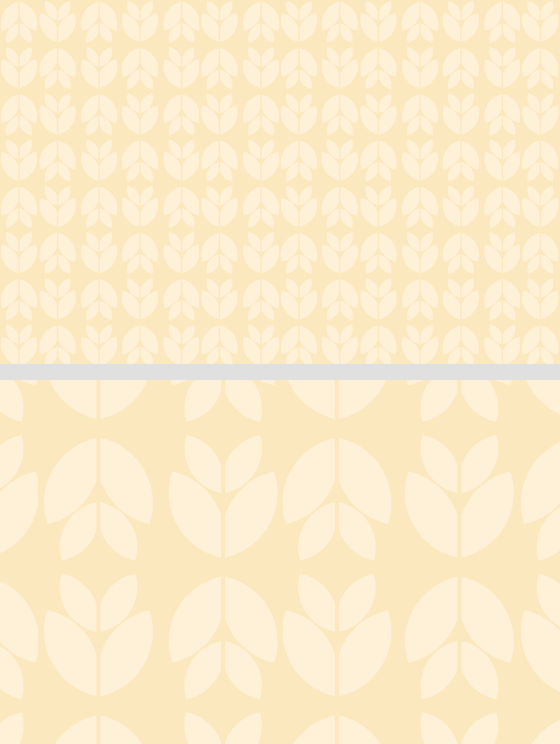
Top: the whole. Bottom: its middle third, enlarged.
Write a WebGL 2 fragment shader that draws this pattern.

```glsl
#version 300 es
precision highp float;
// Pale tulip-like leaf sprigs on cream, alternately upright and inverted.

uniform vec2 u_resolution;
out vec4 fragColor;

// Lengths are in column widths.
const float COLUMNS = 13.964;
const float ROW_PITCH = 1.153;
const vec2 FIRST_CENTER = vec2(0.473, 0.545);
const float FLIP_SHIFT = 0.012;
const float HALF_GAP = 0.017;

const vec3 CREAM = vec3(0.99, 0.908, 0.745);
const vec3 IVORY = vec3(1.0, 0.945, 0.845);

// Uneven column spacing, repeating every eight columns.
const float COLUMN_SHIFT[8] = float[8](
    0.0, -0.036, 0.0, 0.018, 0.055, 0.0, 0.036, -0.018);

// Leaf with pointed ends a and b: the overlap of two equal circles.
float leafDistance(vec2 p, vec2 a, vec2 b, float halfWidth) {
    vec2 axis = normalize(b - a);
    vec2 q = p - 0.5 * (a + b);
    float along = dot(q, axis);
    float across = abs(dot(q, vec2(-axis.y, axis.x)));
    float halfLength = 0.5 * distance(a, b);
    float radius = (halfLength * halfLength + halfWidth * halfWidth)
                 / (2.0 * halfWidth);
    return length(vec2(across + radius - halfWidth, along)) - radius;
}

// Upright sprig: two broad leaves below two small ones, split by a stem gap.
float sprigDistance(vec2 p) {
    p.x = abs(p.x);
    float broad = leafDistance(p, vec2(0.424, 0.206), vec2(0.016, -0.509), 0.184);
    float small = leafDistance(p, vec2(0.306, 0.509), vec2(0.012, 0.026), 0.126);
    return max(min(broad, small), HALF_GAP - p.x);
}

// Offset from the nearest sprig centre, turned so that its tips point up.
vec2 sprigCoordinates(vec2 p) {
    vec2 grid = (p - FIRST_CENTER) / vec2(1.0, ROW_PITCH);
    vec2 cell = floor(grid + 0.5);
    vec2 local = (grid - cell) * vec2(1.0, ROW_PITCH);
    int column = int(mod(cell.x, 8.0));
    float upright = 2.0 * mod(cell.x + cell.y, 2.0) - 1.0;
    local.x -= COLUMN_SHIFT[column];
    local.y += FLIP_SHIFT * upright;
    return vec2(local.x, -local.y * upright);
}

void main() {
    // Rows are counted downwards from the top edge.
    float pixel = COLUMNS / u_resolution.x;
    vec2 p = vec2(gl_FragCoord.x, u_resolution.y - gl_FragCoord.y) * pixel;

    float d = sprigDistance(sprigCoordinates(p));
    float coverage = 1.0 - smoothstep(-0.7 * pixel, 0.7 * pixel, d);
    fragColor = vec4(mix(CREAM, IVORY, coverage), 1.0);
}
```
